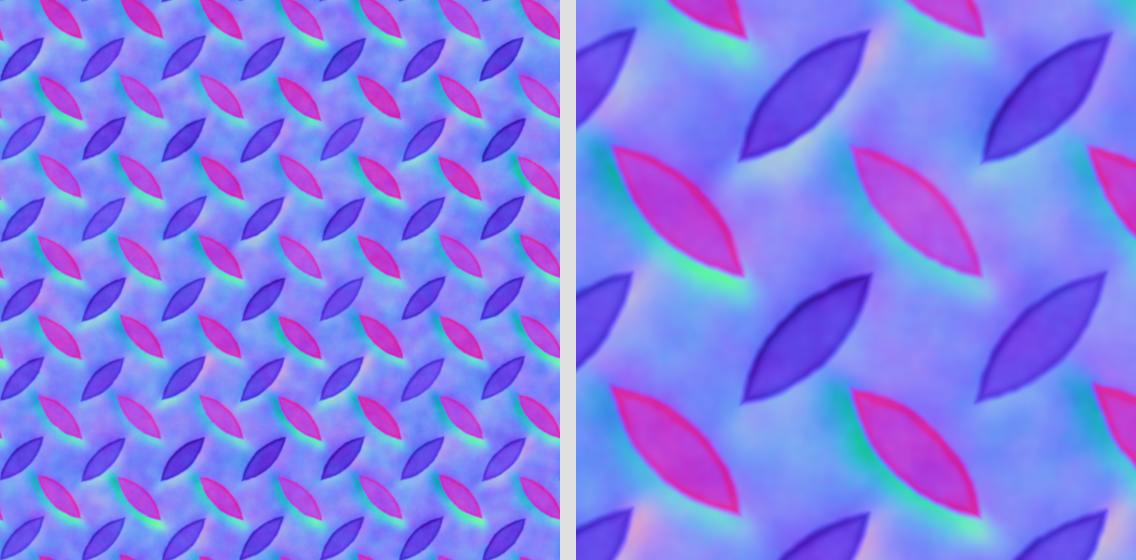
Left, the full canvas; right, a detail of the centre.
Write a three.js fragment shader that draws this texture map.

```glsl
varying vec2 vUv;

#define REPEATS 7.0
#define FALLING_CENTER vec2(0.755, 0.78)
#define RISING_CENTER vec2(0.285, 0.26)
#define HALF_LENGTH 0.385
#define HALF_WIDTH 0.125
#define EDGE_SOFTNESS 0.02
#define RIM_WIDTH 0.03
#define SKIRT_WIDTH 0.085
#define GROUND_TILT vec2(0.0, -0.10)
#define FACE_TILT vec2(0.12, 0.12)
#define ROUGHNESS 0.36
#define JITTER 0.035

vec2 hash2(vec2 p) {
  vec2 q = vec2(dot(p, vec2(127.1, 311.7)), dot(p, vec2(269.5, 183.3)));
  return fract(sin(q) * 43758.55);
}

float cornerSlope(vec2 cell, vec2 corner, vec2 f, float period) {
  vec2 gradient = hash2(mod(cell + corner, period)) * 2.0 - 1.0;
  return dot(gradient, f - corner);
}

// Gradient noise that wraps after the given period
float gradientNoise(vec2 p, float period) {
  vec2 cell = floor(p);
  vec2 f = fract(p);
  vec2 w = f * f * f * (f * (f * 6.0 - 15.0) + 10.0);
  float low = mix(cornerSlope(cell, vec2(0.0), f, period),
                  cornerSlope(cell, vec2(1.0, 0.0), f, period), w.x);
  float high = mix(cornerSlope(cell, vec2(0.0, 1.0), f, period),
                   cornerSlope(cell, vec2(1.0), f, period), w.x);
  return mix(low, high, w.y);
}

float cloud(vec2 p, float frequency) {
  return gradientNoise(p * frequency, REPEATS * frequency)
       + 0.5 * gradientNoise(p * frequency * 3.0, REPEATS * frequency * 3.0);
}

// Signed distance to a pointed lens lying along x
float lensDistance(vec2 p) {
  float radius = (HALF_LENGTH * HALF_LENGTH + HALF_WIDTH * HALF_WIDTH) / (2.0 * HALF_WIDTH);
  float offset = radius - HALF_WIDTH;
  p = abs(p);
  return (p.x - HALF_LENGTH) * offset > p.y * HALF_LENGTH
    ? length(p - vec2(HALF_LENGTH, 0.0))
    : length(p + vec2(0.0, offset)) - radius;
}

// Adds one raised lens: xy of surface is the ground slope, faceSum collects the top
void addLens(vec2 p, vec2 axis, vec2 seed, float skirt, float wobble,
             inout vec2 slope, inout vec3 faceSum) {
  vec2 chance = hash2(seed);
  vec2 up = vec2(-axis.y, axis.x);
  p -= (hash2(seed + 31.0) - 0.5) * JITTER;
  vec2 local = vec2(dot(p, axis), dot(p, up));
  float d = lensDistance(local) + wobble;

  // Broad skirt below, faint one above, both fanning out at the tips
  float side = smoothstep(-0.08, 0.08, local.y);
  float outside = max(d, 0.0);
  float below = exp(-outside * outside / (2.0 * SKIRT_WIDTH * SKIRT_WIDTH));
  float above = exp(-outside / 0.09);
  float strength = mix(0.7, 1.2, chance.x) * skirt;
  vec2 fan = axis * local.x * 1.7;
  slope += (fan - up) * below * strength * (1.0 - side);
  slope += (fan + up) * above * 0.28 * side;

  // Tilted top with a steeper rim
  float inside = smoothstep(EDGE_SOFTNESS, -EDGE_SOFTNESS, d);
  float rim = exp(-d * d / (RIM_WIDTH * RIM_WIDTH)) * mix(0.28, 0.5, side);
  vec2 top = up * (mix(0.32, 0.58, chance.y) + rim) + FACE_TILT;
  faceSum += vec3(top, 1.0) * inside;
}

void main() {
  vec2 p = vUv * REPEATS;
  vec2 cell = floor(p);
  vec2 rough = vec2(cloud(p, 2.0), cloud(p + 3.37, 2.0));
  vec2 grain = vec2(cloud(p + 1.71, 6.0), cloud(p + 5.13, 6.0));
  float wobble = grain.x * 0.012;

  vec2 slope = GROUND_TILT;
  vec3 face = vec3(0.0);
  for (int y = -1; y <= 1; y++) {
    for (int x = -1; x <= 1; x++) {
      vec2 id = cell + vec2(float(x), float(y));
      vec2 seed = mod(id, REPEATS);
      float risingSkirt = mix(0.12, 0.48, hash2(seed + 53.0).x);
      addLens(p - id - FALLING_CENTER, vec2(0.7071, -0.7071), seed + 7.0,
              0.72, wobble, slope, face);
      addLens(p - id - RISING_CENTER, vec2(0.7071, 0.7071), seed + 19.0,
              risingSkirt, wobble, slope, face);
    }
  }

  // Uneven ground, then lens tops with lighter wear
  slope += ROUGHNESS * (rough + 0.35 * grain);
  vec2 top = face.xy / max(face.z, 0.001) + ROUGHNESS * (0.45 * rough + 0.4 * grain);
  vec2 tilt = mix(slope, top, clamp(face.z, 0.0, 1.0));

  // Encode the normal with green pointing down
  tilt /= max(1.0, length(tilt) / 0.95);
  float height = sqrt(max(1.0 - dot(tilt, tilt), 0.0));
  gl_FragColor = vec4(0.5 + 0.5 * vec3(tilt.x, -tilt.y, height * 0.95), 1.0);
}
```
